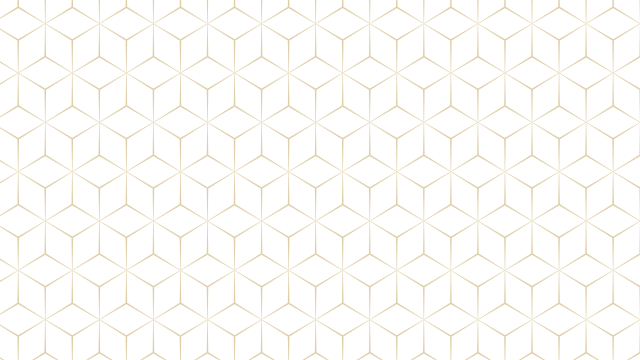
Give the GLSL for this pattern, as a WebGL 1 fragment shader.

```glsl
precision highp float;
// Tumbling-block lattice of rhombi, drawn in tapered pale gold lines on white.

uniform vec2 u_resolution;

// Lengths are fractions of the canvas height.
const vec2 STAR_SPACING = vec2(0.15023, 0.13704);  // column pitch, row pitch
const vec2 STAR_ORIGIN = vec2(0.6515, 0.5231);     // one six-way crossing
const float WIDTH_AT_STAR = 0.0014;
const float WIDTH_AT_JOINT = 0.0044;
const vec3 PAPER = vec3(1.0);
const vec3 GOLD_AT_STAR = vec3(0.89, 0.83, 0.68);
const vec3 GOLD_AT_JOINT = vec3(0.87, 0.81, 0.66);

// Offset from the nearest point of a rectangular grid.
vec2 gridOffset(vec2 p, vec2 cell) {
  return p - cell * floor(p / cell + 0.5);
}

// Offset from the nearest six-way crossing; odd rows shift by half a column.
vec2 starOffset(vec2 p) {
  vec2 cell = STAR_SPACING * vec2(1.0, 2.0);
  vec2 even = gridOffset(p, cell);
  vec2 odd = gridOffset(p - 0.5 * cell, cell);
  // Compare in the space where the hexagonal cells are regular.
  vec2 toRegular = vec2(sqrt(3.0), 1.5) / STAR_SPACING;
  return length(even * toRegular) < length(odd * toRegular) ? even : odd;
}

// Box-filtered coverage (x) and position along the spoke (y).
vec2 taperedSpoke(vec2 p, vec2 joint, float pixel) {
  float t = clamp(dot(p, joint) / dot(joint, joint), 0.0, 1.0);
  float d = length(p - joint * t);
  float halfWidth = 0.5 * mix(WIDTH_AT_STAR, WIDTH_AT_JOINT, t);
  float outer = clamp((halfWidth - d) / pixel + 0.5, 0.0, 1.0);
  float inner = clamp((-halfWidth - d) / pixel + 0.5, 0.0, 1.0);
  return vec2(outer - inner, t);
}

void main() {
  float pixel = 1.0 / u_resolution.y;
  vec2 p = gl_FragCoord.xy * pixel - STAR_ORIGIN;

  // Mirror the six spokes of each star into one quadrant.
  vec2 q = abs(starOffset(p));
  vec2 upright = taperedSpoke(q, vec2(0.0, STAR_SPACING.y * 2.0 / 3.0), pixel);
  vec2 slanted = taperedSpoke(q, STAR_SPACING * vec2(0.5, 1.0 / 3.0), pixel);
  vec2 line = upright.x > slanted.x ? upright : slanted;

  vec3 gold = mix(GOLD_AT_STAR, GOLD_AT_JOINT, line.y);
  gl_FragColor = vec4(mix(PAPER, gold, line.x), 1.0);
}
```
